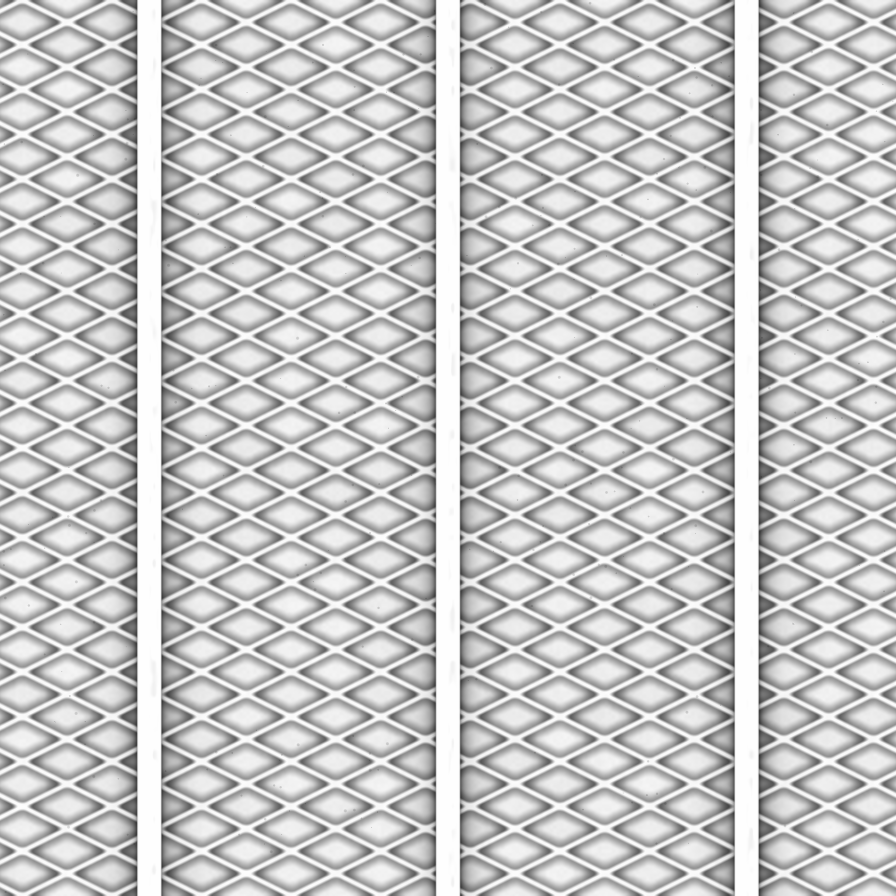
This texture map is drawn by a WebGL 2 fragment shader. Its source:

```glsl
#version 300 es
precision highp float;

uniform vec2 u_resolution;
out vec4 fragColor;

// Layout, in canvas units or mesh cells
const vec2 MESH_REPEATS = vec2(10.0, 20.0);
const vec2 MESH_OFFSET = vec2(0.75, 0.5);
const float BAR_COUNT = 3.0;
const float BAR_HALF_WIDTH = 0.0135;
const float STRAND_CORE = 0.018;
const float STRAND_EDGE = 0.092;
const float JOINT_ROUNDING = 0.11;

// Shading
const vec3 BAR_COLOR = vec3(0.995);
const vec3 STRAND_COLOR = vec3(0.98);
const vec3 PANEL_CENTER = vec3(0.935);
const vec3 PANEL_EDGE = vec3(0.56);
const vec3 TIP_COLOR = vec3(0.24);
const float TIP_STRENGTH = 0.65;
const float SHADOW_REACH = 0.012;
const float CONTACT_REACH = 0.0022;

// Wear
const float CELL_VARIATION = 0.03;
const float GRAIN_AMOUNT = 0.035;
const float SPECK_GRID = 110.0;
const float SPECK_DENSITY = 0.03;
const float SPECK_STRENGTH = 0.14;

float hash(vec2 p) {
    return fract(sin(dot(p, vec2(127.1, 311.7))) * 43758.5453);
}

// Value noise that wraps after the given number of cells
float tiledNoise(vec2 uv, vec2 cells) {
    vec2 p = uv * cells;
    vec2 i = floor(p);
    vec2 f = fract(p);
    f = f * f * (3.0 - 2.0 * f);
    float bottom = mix(hash(mod(i, cells)), hash(mod(i + vec2(1.0, 0.0), cells)), f.x);
    float top = mix(hash(mod(i + vec2(0.0, 1.0), cells)), hash(mod(i + 1.0, cells)), f.x);
    return mix(bottom, top, f.y);
}

float smoothMin(float a, float b, float k) {
    float h = max(k - abs(a - b), 0.0) / k;
    return min(a, b) - h * h * k * 0.25;
}

// Small scattered marks, gathered in patches
float specks(vec2 uv) {
    vec2 p = uv * SPECK_GRID;
    vec2 id = floor(p);
    vec2 center = 0.3 + 0.4 * vec2(hash(id + 3.1), hash(id + 7.7));
    float radius = mix(0.1, 0.28, hash(id + 5.3));
    float patchy = smoothstep(0.4, 0.75, tiledNoise(uv, vec2(14.0)));
    float present = step(hash(id), SPECK_DENSITY * 2.0 * patchy);
    return present * (1.0 - smoothstep(radius * 0.3, radius, length(fract(p) - center)));
}

void main() {
    vec2 uv = gl_FragCoord.xy / u_resolution;
    float pixel = 1.0 / min(u_resolution.x, u_resolution.y);

    // Diagonal lattice: strands run where either coordinate is whole
    vec2 mesh = uv * MESH_REPEATS - MESH_OFFSET;
    vec2 diagonal = vec2(mesh.x + mesh.y, mesh.x - mesh.y);
    vec2 cell = floor(diagonal);
    vec2 local = fract(diagonal) - 0.5;
    vec2 strandDistance = 0.5 - abs(local);
    float d = smoothMin(strandDistance.x, strandDistance.y, JOINT_ROUNDING);
    float side = abs(local.x + local.y) * 0.5;
    vec2 cellId = mod(vec2(cell.x + cell.y + 1.0, cell.x - cell.y) * 0.5, MESH_REPEATS);

    // Distance from the nearest vertical bar
    float barX = (fract(uv.x * BAR_COUNT) - 0.5) / BAR_COUNT;
    float barDistance = abs(barX) - BAR_HALF_WIDTH;
    float outside = max(barDistance, 0.0);
    float shadow = exp(-outside / SHADOW_REACH);
    float contact = exp(-outside / CONTACT_REACH);

    // Domed panels with dark side tips
    float grain = tiledNoise(uv, vec2(260.0)) * 0.6 + tiledNoise(uv, vec2(60.0)) * 0.4 - 0.5;
    vec3 panel = mix(PANEL_EDGE, PANEL_CENTER, smoothstep(0.05, 0.34, d));
    panel = mix(panel, TIP_COLOR, TIP_STRENGTH * smoothstep(0.22, 0.42, side));
    panel += (hash(cellId) - 0.5) * CELL_VARIATION + grain * GRAIN_AMOUNT;
    panel *= 1.0 - 0.5 * shadow;

    // Raised wire strands
    vec3 strand = STRAND_COLOR + grain * GRAIN_AMOUNT;
    strand *= 1.0 - 0.14 * shadow;
    float edgeBlur = pixel * MESH_REPEATS.y * 0.2;
    float strandMask = 1.0 - smoothstep(STRAND_CORE - edgeBlur, STRAND_EDGE + edgeBlur, d);
    vec3 color = mix(panel, strand, strandMask);
    color *= 1.0 - 0.45 * contact;
    color *= 1.0 - SPECK_STRENGTH * specks(uv);

    // Smooth bars with faint smudges along one side
    float smudge = smoothstep(0.6, 0.9, tiledNoise(uv, vec2(180.0, 70.0)));
    float smudgeBand = 1.0 - smoothstep(0.0, 0.006, abs(barX - 0.005));
    vec3 bar = BAR_COLOR - 0.05 * smudge * smudgeBand;
    bar *= 1.0 - 0.08 * smoothstep(-0.002, 0.0, barDistance);
    color = mix(color, bar, 1.0 - smoothstep(-pixel, pixel, barDistance));

    fragColor = vec4(clamp(color, 0.0, 1.0), 1.0);
}
```
